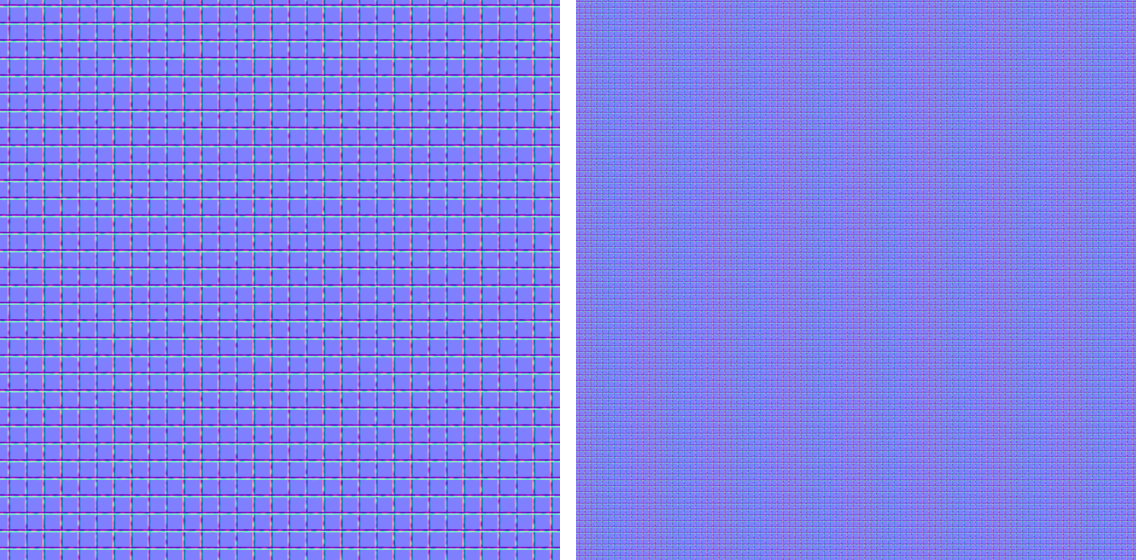
Left: one tile. Right: repeated 3 by 3.
Reproduce this texture map procedurally as a Shadertoy shader.

```glsl
#define REPEATS 32.0
#define LINE_OFFSET vec2(0.5, 0.6667)
#define HALF_WIDTH 0.102
#define WIDTH_WEAR 0.07
#define UPRIGHT_SLOPE 2.3
#define LEVEL_SLOPE 2.0
#define ALONG_SLOPE 0.85
#define SAMPLES 3

const float PI = 3.14159;
const float TAU = 6.28318;

float hash(float n) {
    return fract(sin(n * 12.9898) * 43758.5);
}

// Layered sines with whole cycle counts, so they wrap at the canvas edges
float wear(float along, float seed) {
    float turn = TAU * along / REPEATS;
    return 0.50 * sin(turn * 41.0 + TAU * hash(seed))
         + 0.35 * sin(turn * 55.0 + TAU * hash(seed + 41.0))
         + 0.30 * sin(turn * 75.0 + TAU * hash(seed + 83.0));
}

// Normal tilt of one groove family: x across, y along, z coverage
vec3 groove(float across, float along, float family, float slope) {
    float line = floor(across + 0.5);
    float dist = across - line;
    float seed = mod(line, REPEATS) + family;
    float halfWidth = HALF_WIDTH * (1.0 + WIDTH_WEAR * wear(along, seed + 211.0));
    float t = clamp(dist / halfWidth, -1.0, 1.0);
    float cover = 1.0 - smoothstep(0.45, 1.0, abs(t));
    return vec3(-slope * sin(PI * t),
                ALONG_SLOPE * wear(along, seed) * cover,
                cover);
}

vec3 surfaceNormal(vec2 uv) {
    vec2 cell = uv * REPEATS;
    vec2 grid = cell - LINE_OFFSET;
    vec3 upright = groove(grid.x, cell.y, 0.0, UPRIGHT_SLOPE);
    vec3 level = groove(grid.y, cell.x, 500.0, LEVEL_SLOPE);

    // Level grooves run unbroken through the crossings
    vec2 tilt = level.yx + upright.xy * (1.0 - 0.8 * level.z);
    return normalize(vec3(tilt, 1.0));
}

void mainImage(out vec4 fragColor, in vec2 fragCoord) {
    // Average a small grid of samples inside each pixel
    vec3 color = vec3(0.0);
    for (int j = 0; j < SAMPLES; j++) {
        for (int i = 0; i < SAMPLES; i++) {
            vec2 jitter = (vec2(i, j) + 0.5) / float(SAMPLES) - 0.5;
            vec2 uv = (fragCoord + jitter) / iResolution.xy;
            color += 0.5 + 0.5 * surfaceNormal(uv);
        }
    }
    fragColor = vec4(color / float(SAMPLES * SAMPLES), 1.0);
}
```
